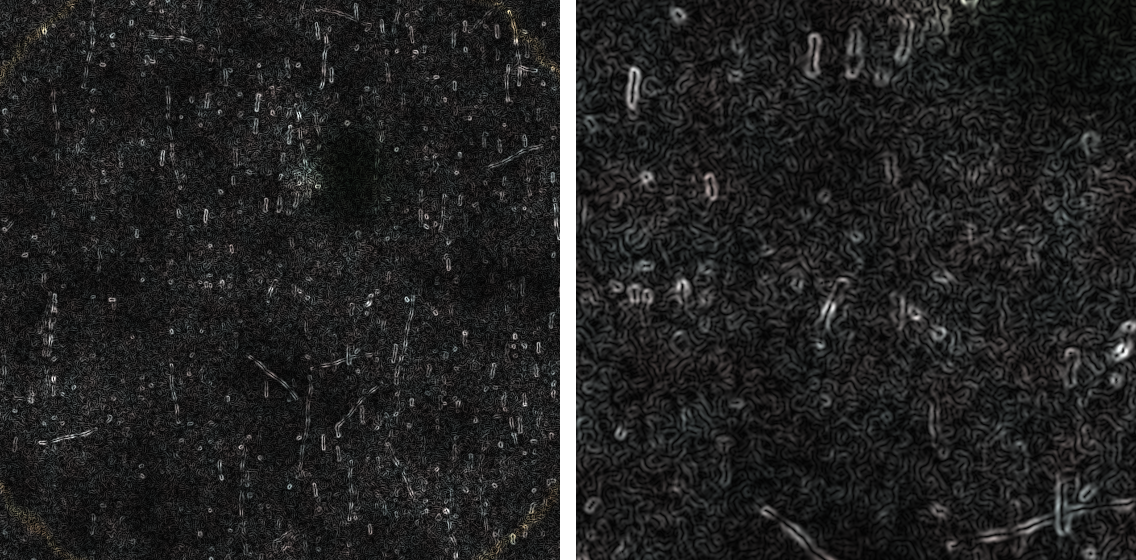
Left, the full canvas; right, a detail of the centre.
This texture is drawn by a Shadertoy shader. Its source:

```glsl
// Dark edge-detected surface: wormy grain, beaded vertical dashes, specks and
// long curved scratches. Each part adds its slope to one gradient vector, and
// the length of that vector is the brightness, so strokes show as twin lines.

#define GRAIN_COARSE 135.0
#define GRAIN_FINE 205.0
#define STROKE 0.0021
#define DASH_CELL vec2(0.026, 0.041)
#define SPECK_CELL vec2(0.0175)
#define SCRATCHES 52
#define BRIGHTNESS 0.083
#define CONTRAST 1.2
#define SMOOTH_SPOT vec2(0.63, 0.69)
#define ROUGH_SPOT vec2(0.54, 0.68)
#define RIM_RADIUS 0.62

vec4 hash4(vec2 p) {
    vec4 q = fract(p.xyxy * vec4(0.1031, 0.1030, 0.0973, 0.1099));
    q += dot(q, q.wzxy + 33.33);
    return fract((q.xxyz + q.yzzw) * q.zywx);
}

vec2 unitVector(vec2 cell) {
    float a = 6.2832 * hash4(cell + 71.0).x;
    return vec2(cos(a), sin(a));
}

mat2 rotation(float a) {
    float c = cos(a), s = sin(a);
    return mat2(c, s, -s, c);
}

// Gradient noise: value in x, slope in yz
vec3 slopeNoise(vec2 p) {
    vec2 i = floor(p), f = p - i;
    vec2 u = f * f * f * (f * (f * 6.0 - 15.0) + 10.0);
    vec2 du = 30.0 * f * f * (f * (f - 2.0) + 1.0);
    vec2 ga = unitVector(i);
    vec2 gb = unitVector(i + vec2(1, 0));
    vec2 gc = unitVector(i + vec2(0, 1));
    vec2 gd = unitVector(i + vec2(1, 1));
    float a = dot(ga, f);
    float b = dot(gb, f - vec2(1, 0));
    float c = dot(gc, f - vec2(0, 1));
    float d = dot(gd, f - vec2(1, 1));
    float k = a - b - c + d;
    vec2 slope = mix(mix(ga, gb, u.x), mix(gc, gd, u.x), u.y)
               + du * (u.yx * k + vec2(b, c) - a);
    return vec3(mix(mix(a, b, u.x), mix(c, d, u.x), u.y), slope);
}

// Slope of a soft ridge lying along y
vec2 ridgeSlope(vec2 q, float halfLength, float width) {
    vec2 v = vec2(q.x, q.y - clamp(q.y, -halfLength, halfLength)) / width;
    return -1.65 * v * exp(-0.5 * dot(v, v));
}

// One short ridge per cell, in staggered columns
vec2 markLayer(vec2 p, vec2 cell, float turn, float density, float seed) {
    float column = floor(p.x / cell.x);
    p.y += cell.y * hash4(vec2(column, seed)).x;
    vec2 id = vec2(column, floor(p.y / cell.y));
    vec4 rnd = hash4(id + seed);
    vec2 room = max(0.5 * cell - 3.0 * STROKE, 0.0);
    vec2 q = p - (id + 0.5) * cell;
    q.x -= (rnd.x - 0.5) * 1.3 * room.x;
    mat2 spin = rotation((rnd.z - 0.5) * turn);
    float strength = smoothstep(0.0, 0.12, density - rnd.y) * (1.5 + 3.2 * rnd.w * rnd.w);
    float halfLength = room.y * fract(rnd.w * 7.0 + rnd.x);
    return strength * (spin * ridgeSlope(q * spin, halfLength, STROKE));
}

// Long bowed ridges, most of them near vertical
vec2 scratchSlope(vec2 p) {
    vec2 slope = vec2(0.0);
    for (int i = 0; i < SCRATCHES; i++) {
        vec4 place = hash4(vec2(float(i) * 3.0 + 5.0, 19.0));
        vec4 form = hash4(vec2(float(i) * 5.0 + 2.0, 47.0));
        float lean = place.z < 0.72 ? 0.45 : 3.0;
        mat2 spin = rotation((form.x - 0.5) * lean);
        vec2 q = (p - place.xy) * spin;
        float halfLength = 0.016 + 0.075 * form.y * form.y;
        q.x -= (form.z - 0.5) * 3.0 * q.y * q.y;
        q.x -= 0.0015 * sin(q.y * 90.0 + 6.0 * form.w);
        float wear = 0.75 + 0.35 * sin(q.y * 230.0 + 20.0 * place.w);
        float strength = (1.8 + 3.8 * form.w) * wear;
        slope += strength * (spin * ridgeSlope(q, halfLength, STROKE * 0.9));
    }
    return slope;
}

void mainImage(out vec4 fragColor, in vec2 fragCoord) {
    vec2 p = fragCoord / iResolution.y;

    // Regions: patchy grain, a smooth spot, a rough spot, a worn rim
    float patches = slopeNoise(p * 5.0 + 3.0).x + 0.8 * slopeNoise(p * 17.0).x;
    float calm = exp(-dot(p - SMOOTH_SPOT, p - SMOOTH_SPOT) / 0.005);
    float rough = exp(-dot(p - ROUGH_SPOT, p - ROUGH_SPOT) / 0.0012);
    float rimOffset = length(p - 0.5) - RIM_RADIUS + 0.02 * slopeNoise(p * 22.0).x;
    float rim = exp(-rimOffset * rimOffset / 0.00012);
    float grain = (1.0 + 0.55 * patches) * (1.0 - 0.5 * calm) + 1.1 * rough + 0.7 * rim;

    // Wormy grain from two turned noise layers
    mat2 turn = rotation(0.65);
    vec2 slope = slopeNoise(p * GRAIN_COARSE).yz;
    slope += turn * slopeNoise((p * turn) * GRAIN_FINE + 40.0).yz;
    slope *= grain;

    // Dashes, specks and scratches
    vec2 bent = p + vec2(0.012 * sin(p.y * 7.0 + p.x * 9.0), 0.0);
    float dashes = 0.16 + 0.34 * smoothstep(0.25, 0.6, p.x) + 0.25 * patches - 0.5 * calm;
    float specks = 0.25 + 0.3 * patches - 0.3 * calm + 0.6 * rough;
    slope += markLayer(bent, DASH_CELL, 0.25, dashes, 11.0);
    slope += markLayer(p, SPECK_CELL, 6.28, specks, 83.0);
    slope += scratchSlope(p);

    // Edge strength to near-neutral grey, with faint local tints
    float edge = min(BRIGHTNESS * pow(length(slope), CONTRAST), 0.95);
    float hue = slopeNoise(p * 28.0 + 9.0).x;
    vec3 tint = 1.0 + hue * vec3(-0.16, 0.03, 0.05);
    tint *= mix(vec3(1.0), vec3(1.1, 1.0, 0.8), rim);
    tint *= mix(vec3(1.0), vec3(0.85, 1.05, 0.85), calm);
    fragColor = vec4(edge * tint + 0.008, 1.0);
}
```
